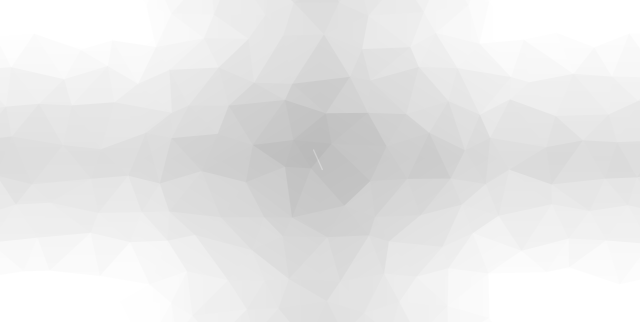
Reproduce this background procedurally as a Shadertoy shader.

```glsl
// A pale grey low-poly backdrop: two soft dark bands cross in the middle.
// A jittered, staggered lattice is cut into triangles, and each facet takes
// its tone from the crossing bands at its middle.

const vec2 CELLS = vec2(16.0, 9.65);  // lattice cells across the canvas
const vec2 SHIFT = vec2(0.0, 0.4);    // lattice offset, in cells

vec2 hash2(vec2 p) {
    vec3 q = fract(p.xyx * vec3(0.1031, 0.1030, 0.0973));
    q += dot(q, q.yzx + 33.33);
    return fract((q.xx + q.yz) * q.zy);
}

// Lattice corner, staggered on odd rows and moved at random
vec2 corner(vec2 id) {
    vec2 jitter = (hash2(id + 40.0) - 0.5) * vec2(0.6, 0.56);
    return id + vec2(0.5 * mod(id.y, 2.0), 0.0) + jitter;
}

// Darkness of the horizontal and vertical bands at a lattice position
float bandDarkness(vec2 m) {
    vec2 uv = (m + SHIFT) / CELLS;
    vec2 band = max(1.0 - abs(uv - vec2(0.5, 0.508)) / vec2(0.28, 0.37), 0.0);
    return 0.135 * band.x + 0.14 * band.y;
}

// Signed distance to the left of the line from a to b
float leftOf(vec2 p, vec2 a, vec2 b) {
    vec2 along = normalize(b - a), q = p - a;
    return along.x * q.y - along.y * q.x;
}

// Facet darkness, premultiplied by its coverage, and the coverage itself
vec2 facet(vec2 p, vec2 a, vec2 b, vec2 c, float pixel) {
    float inside = min(leftOf(p, a, b), min(leftOf(p, b, c), leftOf(p, c, a)));
    float coverage = clamp(0.5 + inside / pixel, 0.0, 1.0);
    vec2 middle = (a + b + c) / 3.0;
    float tone = mix(bandDarkness(middle), bandDarkness(p), 0.2);
    tone *= 1.0 + 0.16 * (hash2(middle * 17.0 + 90.0).x - 0.5);
    return vec2(tone, 1.0) * coverage;
}

float segmentDistance(vec2 p, vec2 a, vec2 b) {
    vec2 q = p - a, along = b - a;
    return length(q - along * clamp(dot(q, along) / dot(along, along), 0.0, 1.0));
}

void mainImage(out vec4 fragColor, in vec2 fragCoord) {
    vec2 uv = fragCoord / iResolution.xy;
    vec2 p = uv * CELLS - SHIFT;
    float pixel = CELLS.y / iResolution.y;

    // Nearby quads, each split along its shorter diagonal
    vec2 sum = vec2(0.0);
    for (int j = -1; j <= 1; j++) {
        for (int i = -1; i <= 1; i++) {
            vec2 id = floor(p) + vec2(i, j);
            vec2 a = corner(id), b = corner(id + vec2(1, 0));
            vec2 c = corner(id + vec2(1, 1)), d = corner(id + vec2(0, 1));
            if (distance(a, c) < distance(b, d)) {
                sum += facet(p, a, b, c, pixel) + facet(p, a, c, d, pixel);
            } else {
                sum += facet(p, a, b, d, pixel) + facet(p, b, c, d, pixel);
            }
        }
    }
    float grey = 1.0 - sum.x / max(sum.y, 0.001);

    // Thin light seam near the centre
    vec2 aspect = vec2(1.0, iResolution.y / iResolution.x);
    float seam = segmentDistance(uv * aspect, vec2(0.490, 0.534) * aspect,
                                 vec2(0.5035, 0.474) * aspect);
    grey += 0.08 * (1.0 - smoothstep(0.0, 0.0005 + 1.0 / iResolution.x, seam));

    fragColor = vec4(vec3(clamp(grey, 0.0, 1.0)), 1.0);
}
```
